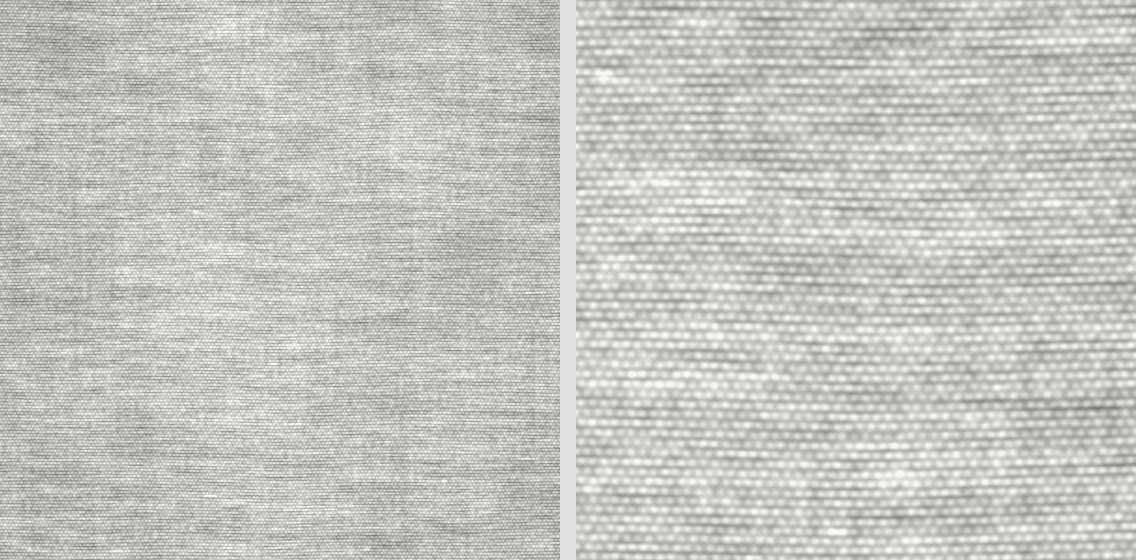
Left: the whole. Right: its middle third, enlarged.
Reproduce this texture procedurally as a three.js fragment shader.

```glsl
// Draws pale grey linen: a fine plain weave with long horizontal streaks and bright slubs.
varying vec2 vUv;

const float PI = 3.14159265;
const vec2 THREADS = vec2(150.0, 176.0);   // warp and weft threads across the canvas
const vec2 SLUB_GRID = vec2(7.0, 30.0);
const float BASE_GREY = 0.772;
const vec3 LINEN_TINT = vec3(1.0, 1.0, 0.993);

float hash(vec2 p) {
  vec3 q = fract(vec3(p.xyx) * 0.1031);
  q += dot(q, q.yzx + 33.33);
  return fract((q.x + q.y) * q.z);
}

// Slope of a random direction at a lattice corner
float cornerSlope(vec2 corner, vec2 offset) {
  float angle = 2.0 * PI * hash(corner);
  return dot(vec2(cos(angle), sin(angle)), offset);
}

float gradientNoise(vec2 p) {
  vec2 i = floor(p);
  vec2 f = p - i;
  vec2 u = f * f * f * (f * (f * 6.0 - 15.0) + 10.0);
  vec2 e = vec2(1.0, 0.0);
  float low = mix(cornerSlope(i, f), cornerSlope(i + e.xy, f - e.xy), u.x);
  float high = mix(cornerSlope(i + e.yx, f - e.yx), cornerSlope(i + e.xx, f - e.xx), u.x);
  return mix(low, high, u.y);
}

// Rounded weft rows, with warp crossings that alternate from row to row
float plainWeave(vec2 thread, float openness) {
  float row = cos(2.0 * PI * thread.y);
  float crossing = cos(2.0 * PI * thread.x) * cos(PI * thread.y);
  float gap = 0.5 - 0.5 * row;
  return 0.045 * row + 0.06 * crossing - 0.12 * openness * gap * gap;
}

// Streaks at three scales, all stretched along the weft
float weftStreaks(vec2 p) {
  float wide = gradientNoise(p * vec2(3.0, 24.0) + 11.3);
  float medium = gradientNoise(p * vec2(7.0, 68.0) + 37.7);
  float fine = gradientNoise(p * vec2(20.0, 150.0) + 71.1);
  return 0.055 * wide + 0.09 * medium + 0.09 * fine;
}

// Faint vertical bands from uneven warp threads
float warpBands(vec2 p) {
  return 0.035 * gradientNoise(p * vec2(26.0, 3.0) + 5.9)
       + 0.035 * gradientNoise(p * vec2(75.0, 7.0) + 23.4);
}

// Sparse thick spots in the yarn: short tapered dashes, one or none per cell
float slubs(vec2 p, vec2 grid, float density, float seed) {
  vec2 cell = floor(p * grid);
  vec2 local = fract(p * grid) - 0.5;
  vec2 key = cell + seed;
  float present = step(hash(key), density);
  vec2 center = (vec2(hash(key + 17.1), hash(key + 43.7)) - 0.5) * vec2(0.3, 0.5);
  float size = hash(key + 71.9);
  vec2 radius = vec2(mix(0.05, 0.34, size * size), mix(0.16, 0.09, size));
  vec2 d = (local - center) / radius;
  float body = 1.0 - smoothstep(0.1, 1.0, length(d));
  float lumps = 0.75 + 0.9 * gradientNoise(p * vec2(85.0, 120.0) + seed);
  return present * body * lumps * mix(0.6, 1.0, hash(key + 5.3));
}

// Soft light falloff, slightly darker at the sides and corners
float lighting(vec2 p) {
  vec2 d = p - vec2(0.5, 0.53);
  return 0.025 - 0.16 * dot(d, d * vec2(1.1, 0.6))
       + 0.045 * gradientNoise(p * vec2(3.0, 4.0) + 90.2);
}

void main() {
  vec2 p = vUv;

  // Threads wander a little from straight lines
  vec2 drift = vec2(gradientNoise(p * vec2(5.0, 4.0) + 3.1),
                    gradientNoise(p * vec2(4.0, 6.0) + 57.5));
  vec2 cloth = p + drift * vec2(0.004, 0.005);
  vec2 thread = cloth * THREADS;

  float openness = clamp(0.45 + 1.3 * gradientNoise(cloth * vec2(24.0, 80.0) + 29.6), 0.0, 1.0);
  float fibre = 0.15 * gradientNoise(thread * vec2(0.8, 1.0) + 0.37);

  float grey = BASE_GREY + lighting(p);
  grey += plainWeave(thread, openness) + fibre;
  grey += weftStreaks(cloth) + warpBands(cloth);
  grey += 0.2 * slubs(cloth, SLUB_GRID, 0.2, 13.0);
  grey += 0.14 * slubs(cloth + 0.031, SLUB_GRID * vec2(2.0, 1.6), 0.08, 131.0);

  gl_FragColor = vec4(clamp(grey, 0.42, 0.97) * LINEN_TINT, 1.0);
}
```
